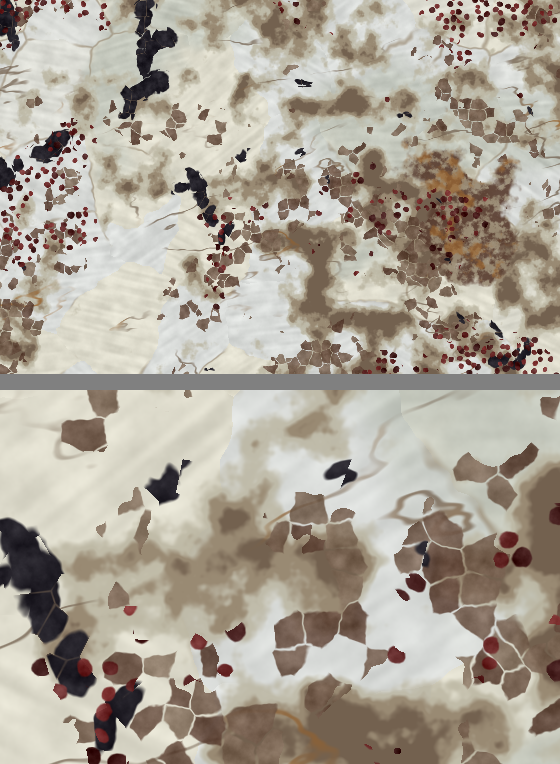
Top: the whole. Bottom: its middle third, enlarged.
A WebGL 1 fragment shader for this texture:

```glsl
precision highp float;
// Polished granite slab: cream fibrous feldspar with grey-brown stains and veins,
// chains of black mica flakes, round garnets and one rusty patch.
// Layers of value noise and Voronoi cells are painted from pale to dark.
uniform vec2 u_resolution;

const vec3 CREAM = vec3(0.87, 0.86, 0.80);
const vec3 CHALK = vec3(0.85, 0.86, 0.85);
const vec3 SAGE = vec3(0.75, 0.77, 0.73);
const vec3 STONE = vec3(0.73, 0.71, 0.63);
const vec3 TAN = vec3(0.60, 0.54, 0.45);
const vec3 UMBER = vec3(0.45, 0.38, 0.31);
const vec3 BROWN = vec3(0.35, 0.24, 0.19);
const vec3 RUST = vec3(0.60, 0.38, 0.16);
const vec3 GARNET = vec3(0.36, 0.12, 0.12);
const vec3 MICA = vec3(0.12, 0.11, 0.14);

vec2 hash2(vec2 p) {
  vec3 q = fract(p.xyx * vec3(0.1031, 0.1030, 0.0973));
  q += dot(q, q.yzx + 33.33);
  return fract((q.xx + q.yz) * q.zy);
}

float noise(vec2 p) {
  vec2 i = floor(p), f = fract(p);
  f = f * f * (3.0 - 2.0 * f);
  float low = mix(hash2(i).x, hash2(i + vec2(1, 0)).x, f.x);
  float high = mix(hash2(i + vec2(0, 1)).x, hash2(i + vec2(1, 1)).x, f.x);
  return mix(low, high, f.y);
}

vec2 rotate(vec2 p, float a) {
  return vec2(cos(a) * p.x - sin(a) * p.y, sin(a) * p.x + cos(a) * p.y);
}

float fbm(vec2 p) {
  float sum = 0.0, amp = 0.516;
  for (int i = 0; i < 5; i++) {
    sum += amp * noise(p);
    p = rotate(p, 0.6) * 2.03 + 17.0;
    amp *= 0.5;
  }
  return sum;
}

vec2 warp(vec2 p, float scale, float amount) {
  return p + amount * (vec2(fbm(p * scale), fbm(p * scale + 31.0)) - 0.5);
}

// Voronoi: x = nearest distance, y = gap to the border, zw = random cell values
vec4 cells(vec2 p) {
  vec2 base = floor(p), id = base;
  float near = 9.0, next = 9.0;
  for (int y = -1; y <= 1; y++) {
    for (int x = -1; x <= 1; x++) {
      vec2 c = base + vec2(x, y);
      float d = length(c + 0.1 + 0.8 * hash2(c) - p);
      next = min(next, max(near, d));
      if (d < near) { near = d; id = c; }
    }
  }
  return vec4(near, next - near, hash2(id + 71.0));
}

// Distance to a row of uneven flakes strung from a to b
float flakeChain(vec2 p, vec2 a, vec2 b, float size, float seed) {
  float d = 9.0;
  for (int i = 0; i < 6; i++) {
    vec2 r = hash2(vec2(float(i) * 3.0, seed));
    vec2 q = p - mix(a, b, float(i) / 5.0) - (r - 0.5) * size * 1.6;
    q = rotate(q, r.x * 1.5 - 0.3) * vec2(1.25, 0.75);
    d = min(d, length(q) - size * mix(0.45, 1.0, r.y));
  }
  return d;
}

// Small flakes strewn over the slab
float strewnFlakes(vec2 p) {
  float d = 9.0;
  for (int i = 0; i < 16; i++) {
    vec2 r = hash2(vec2(float(i) * 7.0, 4.0));
    vec2 q = rotate(p - r * vec2(1.5, 1.0), 3.0 * r.x) * vec2(1.5, 0.8);
    d = min(d, length(q) - mix(0.005, 0.016, fract(r.x * 9.0)));
  }
  return d;
}

vec3 feldspar(vec2 p) {
  vec4 crystal = cells(warp(p, 5.0, 0.14) * 4.5);
  vec2 along = rotate(p, mix(-0.9, 0.7, crystal.z));
  float fibre = noise(along * vec2(14.0, 120.0)) + noise(along * vec2(30.0, 60.0)) - 1.0;
  vec3 col = mix(CREAM, CHALK, smoothstep(0.45, 0.75, crystal.w));
  float sage = fbm(p * 3.0 + 8.0) + 0.10 * smoothstep(0.6, 1.2, p.x);
  col = mix(col, SAGE, 0.8 * smoothstep(0.56, 0.72, sage));
  col += 0.06 * fibre + 0.09 * (fbm(p * 45.0) - 0.5);
  float seam = 1.0 - smoothstep(0.0, 0.05, crystal.y);
  return mix(col, TAN, 0.65 * seam * smoothstep(0.45, 0.65, fbm(p * 8.0 + 3.0)));
}

// Thin broken lines where stretched noise crosses its middle
float veins(vec2 p) {
  float n = fbm(rotate(p, -0.25) * vec2(3.0, 8.0) + 50.0);
  float line = 1.0 - smoothstep(0.002, 0.016, abs(n - 0.5));
  return line * smoothstep(0.47, 0.64, fbm(p * 6.0 + 23.0));
}

void main() {
  vec2 p = gl_FragCoord.xy / u_resolution.y;
  float grit = fbm(p * 70.0);
  vec3 col = feldspar(p);

  // Stains, denser to the right
  float stain = fbm(p * 14.0) + 0.55 * (fbm(p * 3.5 + 40.0) - 0.5);
  stain += 0.08 * smoothstep(0.5, 1.1, p.x) - 0.04;
  col = mix(col, STONE, 0.85 * smoothstep(0.49, 0.59, stain));
  col = mix(col, TAN, smoothstep(0.60, 0.67, stain));
  col = mix(col, UMBER, smoothstep(0.69, 0.76, stain));
  col = mix(col, mix(UMBER, RUST, smoothstep(0.5, 0.62, fbm(p * 4.0))), 0.75 * veins(p));

  // Angular brown grains
  vec4 grain = cells(warp(p, 20.0, 0.03) * 34.0);
  float grainZone = smoothstep(0.50, 0.68, fbm(p * 6.0 + 17.0));
  float brown = step(1.0 - 0.5 * grainZone, grain.z) * smoothstep(0.0, 0.12, grain.y);
  col = mix(col, mix(BROWN, TAN, 0.6 * grain.w) + 0.3 * (grit - 0.5), 0.85 * brown);

  // Rusty patch
  float patchEdge = length((p - vec2(1.25, 0.44)) * vec2(1.0, 0.85)) + 0.35 * (fbm(p * 11.0) - 0.5);
  vec3 ore = mix(BROWN, TAN, smoothstep(0.36, 0.66, grit));
  ore = mix(ore, RUST, 0.7 * smoothstep(0.52, 0.68, fbm(p * 24.0 + 6.0)));
  col = mix(col, ore, 0.92 * (1.0 - smoothstep(0.10, 0.15, patchEdge)));

  // Black mica, chipped and cracked
  vec4 chip = cells(p * 26.0);
  vec2 q = warp(p, 11.0, 0.07) + 0.016 * (chip.zw - 0.5);
  float mica = flakeChain(q, vec2(0.36, 1.0), vec2(0.41, 0.82), 0.045, 1.0);
  mica = min(mica, flakeChain(q, vec2(0.42, 0.80), vec2(0.33, 0.71), 0.042, 2.0));
  mica = min(mica, flakeChain(q, vec2(0.51, 0.51), vec2(0.60, 0.36), 0.027, 3.0));
  mica = min(mica, flakeChain(q, vec2(0.0, 0.53), vec2(0.14, 0.60), 0.038, 5.0));
  mica = min(mica, flakeChain(q, vec2(0.0, 0.97), vec2(0.06, 0.92), 0.040, 6.0));
  mica = min(mica, flakeChain(q, vec2(1.34, 0.03), vec2(1.41, 0.06), 0.018, 8.0));
  mica = min(mica, strewnFlakes(q));
  float crack = (1.0 - smoothstep(0.0, 0.07, chip.y)) * smoothstep(0.4, 0.6, fbm(p * 15.0));
  vec3 black = mix(MICA + 0.22 * (grit - 0.45), UMBER, 0.7 * crack);
  col = mix(col, black, 1.0 - smoothstep(-0.002, 0.002, mica));

  // Garnets, gathered near the mica and at the upper right
  vec4 bead = cells(warp(p, 30.0, 0.012) * 46.0);
  float zone = fbm(p * 5.0 + 5.0) + 0.12 * (1.0 - smoothstep(0.0, 0.09, abs(mica)));
  zone += 0.16 * (1.0 - smoothstep(0.06, 0.24, length(p - vec2(1.40, 0.84))));
  float present = step(1.0 - 0.75 * smoothstep(0.56, 0.74, zone), bead.z);
  float red = present * (1.0 - smoothstep(0.36, 0.46, bead.x + 0.12 * bead.w));
  vec3 gem = GARNET * mix(0.6, 1.35, bead.w) + 0.35 * (grit - 0.5);
  gl_FragColor = vec4(clamp(mix(col, gem, 0.94 * red), 0.0, 1.0), 1.0);
}
```
